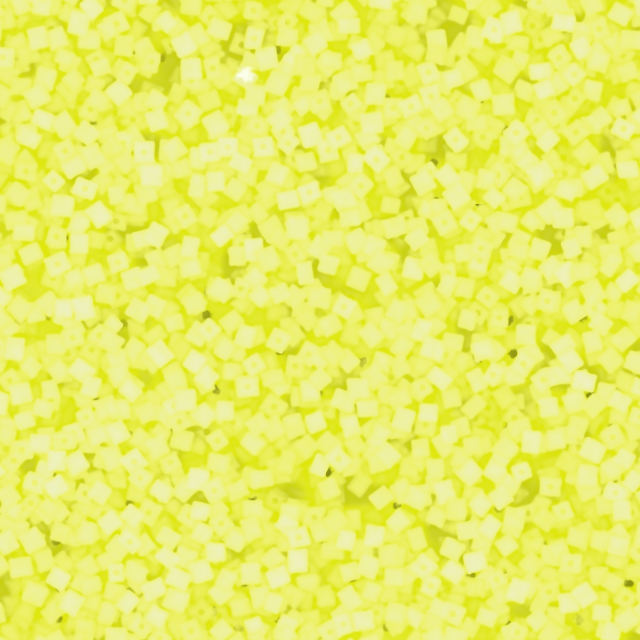
Write a Shadertoy shader that draws this texture.

```glsl
vec3 hash3(vec2 p) {
    vec3 q = fract(p.xyx * vec3(0.1031, 0.1030, 0.0973));
    q += dot(q, q.yxz + 33.33);
    return fract((q.xxy + q.yzz) * q.zyx);
}

float noise(vec2 p) {
    vec2 i = floor(p), f = fract(p);
    f = f * f * (3.0 - 2.0 * f);
    return mix(mix(hash3(i).x, hash3(i + vec2(1, 0)).x, f.x),
               mix(hash3(i + vec2(0, 1)).x, hash3(i + vec2(1, 1)).x, f.x), f.y);
}

mat2 rotate(float a) {
    return mat2(cos(a), -sin(a), sin(a), cos(a));
}

float roundedBox(vec2 p, vec2 halfSize, float radius) {
    vec2 q = abs(p) - halfSize + radius;
    return length(max(q, 0.0)) + min(max(q.x, q.y), 0.0) - radius;
}

// Lays one loose layer of beads over the paleness below it
float beadLayer(vec2 uv, float layer, float paleness) {
    vec2 p = rotate(layer * 1.3) * uv * 25.0 + layer * 7.37;
    vec2 cell = floor(p);
    for (int y = -1; y <= 1; y++)
    for (int x = -1; x <= 1; x++) {
        vec2 id = cell + vec2(x, y);
        vec3 place = hash3(id + layer * 57.0 + 200.0);
        vec3 look = hash3(id + layer * 91.0 + 531.0);
        if (place.z > 0.66) continue;

        vec2 q = rotate(look.x * 6.283) * (p - id - 0.2 - 0.6 * place.xy);
        vec2 halfSize = vec2(0.35 + 0.11 * look.y, 0.31 + 0.12 * look.z);
        float d = roundedBox(q, halfSize, 0.12);

        // Pale core, yellow rim, and a bore in beads seen end on
        float tone = 0.30 + 0.082 * layer + 0.20 * (fract(look.y * 17.0) - 0.5);
        tone -= 0.10 * smoothstep(-0.24, 0.02, d);
        float bore = step(0.8, fract(look.z * 23.0));
        tone -= 0.20 * bore * smoothstep(0.19, 0.06, length(q));

        paleness -= 0.05 * smoothstep(0.25, 0.0, d);
        paleness = mix(paleness, tone, 0.88 * smoothstep(0.08, -0.08, d));
    }
    return paleness;
}

// Small scattered spots: x is coverage, y is a random value
vec2 spots(vec2 uv, float count, float radius, float chance, float seed) {
    vec2 p = uv * count;
    vec2 id = floor(p);
    vec3 h = hash3(id + seed);
    vec2 q = (p - id - 0.25 - 0.5 * h.xy) / count;
    float d = length(q) + radius * 0.8 * (noise(uv * 170.0) - 0.5);
    float cover = smoothstep(radius * 1.3, radius * 0.5, d);
    return vec2(cover * step(h.z, chance), h.x);
}

void mainImage(out vec4 fragColor, in vec2 fragCoord) {
    vec2 uv = fragCoord / iResolution.y;

    // Saturated depths under five layers of beads
    float paleness = 0.10 + 0.10 * noise(uv * 30.0);
    for (int i = 0; i < 5; i++) paleness = beadLayer(uv, float(i), paleness);
    paleness += 0.07 * (noise(uv * 75.0) - 0.5) + 0.06 * (noise(uv * 4.0) - 0.5);
    paleness = clamp(paleness + 0.02, 0.06, 0.74);

    // Paleness mostly lifts the blue channel
    float light = smoothstep(0.05, 0.48, paleness);
    vec3 color = vec3(mix(0.875, 0.932, light), mix(0.905, 0.945, light), paleness);

    // Olive shadows in the gaps, denser toward the bottom
    float gap = smoothstep(0.42, 0.16, paleness);
    float shade = gap * smoothstep(0.55, 0.9, noise(uv * 22.0 + 40.0));
    color *= 1.0 - 0.10 * shade;
    vec2 speck = spots(uv, 17.0, 0.007, mix(0.5, 0.1, clamp(uv.y, 0.0, 1.0)), 77.0);
    color = mix(color, vec3(0.50, 0.52, 0.06), speck.x * gap * (0.4 + 0.5 * speck.y));

    // Rare white glints
    vec2 glint = spots(uv, 6.0, 0.012, 0.08, 311.0);
    color = mix(color, vec3(0.99, 1.0, 0.94), 0.9 * glint.x);

    fragColor = vec4(color, 1.0);
}
```
